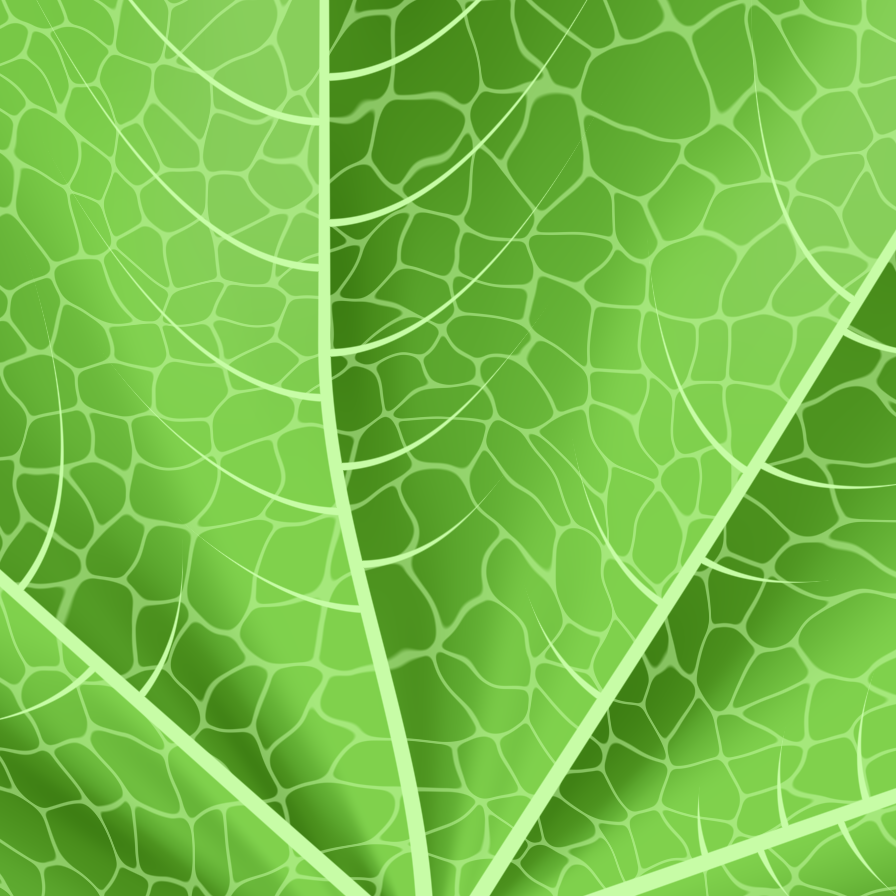
This texture is drawn by a three.js fragment shader. Its source:

```glsl
// A green leaf close up: four main veins, tapering side veins, a net of fine veins.
// Each main vein gets its own straightened frame, which also shades the lobes;
// the net is the rounded border of a warped Voronoi pattern.
varying vec2 vUv;

const vec3 DEEP = vec3(0.22, 0.47, 0.06);
const vec3 DARK = vec3(0.29, 0.56, 0.11);
const vec3 MID = vec3(0.37, 0.67, 0.19);
const vec3 BRIGHT = vec3(0.50, 0.82, 0.30);
const vec3 PALE = vec3(0.54, 0.81, 0.37);
const vec3 VEIN = vec3(0.78, 0.99, 0.65);
const float CELLS = 15.0;
const float NET_HALF_WIDTH = 0.0021;
const float NET_OPACITY = 0.52;
const float NET_ROUNDING = 0.13;
const float SIDE_HALF_WIDTH = 0.0044;
const float SIDE_CURVE = 2.9;
const float FOLD_STRENGTH = 0.4;
const float SOFT = 0.0011;

vec2 hash2(vec2 p) {
  vec3 q = fract(p.xyx * vec3(0.1031, 0.1030, 0.0973));
  q += dot(q, q.yzx + 33.33);
  return fract((q.xx + q.yz) * q.zy);
}

float noise(vec2 p) {
  vec2 i = floor(p), f = fract(p);
  f = f * f * (3.0 - 2.0 * f);
  vec2 e = vec2(0.0, 1.0);
  return mix(mix(hash2(i).x, hash2(i + e.yx).x, f.x),
             mix(hash2(i + e.xy).x, hash2(i + e.yy).x, f.x), f.y);
}

vec2 noise2(vec2 p) {
  return vec2(noise(p), noise(p + 47.3)) - 0.5;
}

float smoothMin(float a, float b, float k) {
  float h = max(k - abs(a - b), 0.0) / k;
  return min(a, b) - h * h * k * 0.25;
}

vec2 cellSeed(vec2 cell) {
  return cell + 0.5 + 0.78 * (hash2(cell) - 0.5);
}

// Distance to the rounded cell borders, in canvas units
float netDistance(vec2 p) {
  vec2 q = p * CELLS + 2.4 * noise2(p * 3.5) + 0.4 * noise2(p * CELLS * 1.3);
  vec2 home = floor(q), nearest = home, toNearest = vec2(9.0);
  for (int y = -1; y <= 1; y++)
    for (int x = -1; x <= 1; x++) {
      vec2 cell = home + vec2(x, y);
      vec2 r = cellSeed(cell) - q;
      if (dot(r, r) < dot(toNearest, toNearest)) { toNearest = r; nearest = cell; }
    }
  float border = 1.0;
  for (int y = -2; y <= 2; y++)
    for (int x = -2; x <= 2; x++) {
      if (x == 0 && y == 0) continue;
      vec2 r = cellSeed(nearest + vec2(x, y)) - q;
      border = smoothMin(border, dot(0.5 * (r + toNearest), normalize(r - toNearest)), NET_ROUNDING);
    }
  return border / CELLS;
}

// x: signed distance right of the main vein, y: way along it
vec2 veinFrame(vec2 p, vec2 root, vec2 dir, float bend) {
  vec2 r = p - root;
  float along = dot(r, dir);
  return vec2(dot(r, vec2(dir.y, -dir.x)) - bend * smoothstep(-0.05, 0.62, along), along);
}

// spacing: first, gap, gap growth, shift of right side; reach: count, first, growth
float veinDistance(vec2 f, vec4 spacing, vec3 reach) {
  float x = abs(f.x);
  float d = x - mix(0.0095, 0.0053, clamp(f.y, 0.0, 1.0));
  float start = spacing.x + spacing.w * step(0.0, f.x);
  for (int i = 0; i < 5; i++) {
    float n = float(i);
    if (n >= reach.x) break;
    float base = start + n * (spacing.y + n * spacing.z);
    float halfWidth = SIDE_HALF_WIDTH * (1.0 - x / (reach.y + n * reach.z));
    float slope = 2.0 * SIDE_CURVE * x;
    float curve = abs(f.y - base - SIDE_CURVE * x * x) / sqrt(1.0 + slope * slope);
    d = min(d, curve - halfWidth);
  }
  return d;
}

void main() {
  vec2 p = vUv;
  vec2 a = veinFrame(p, vec2(0.475, 0.0), vec2(0.0, 1.0), -0.113);
  vec2 b = veinFrame(p, vec2(0.535, 0.0), vec2(0.528, 0.849), 0.008);
  vec2 c = veinFrame(p, vec2(0.40, 0.0), vec2(-0.748, 0.664), 0.0);
  vec2 d = veinFrame(p, vec2(0.68, 0.0), vec2(0.944, 0.330), 0.0);

  // Light and dark side of each lobe
  float tone;
  if (c.x < 0.0) tone = 0.95 - 0.85 * smoothstep(0.0, 0.15, -c.x) + 0.3 * smoothstep(0.14, 0.27, -c.x);
  else if (a.x < 0.0) tone = 0.95 - 0.8 * smoothstep(0.35, 0.85, a.x / (a.x - c.x));
  else if (b.x < 0.0) {
    float t = a.x / (a.x - b.x);
    tone = 0.95 * smoothstep(0.0, 0.95, t) + (0.4 - 0.45 * p.y) * (1.0 - t);
  }
  else if (d.x < 0.0) tone = 0.08 + 0.85 * smoothstep(0.05, 0.85, b.x / (b.x - d.x));
  else tone = 0.9 - 4.0 * d.x;

  // Soft folds fanning out from the stalk
  vec2 fan = p - vec2(0.47, -0.15);
  tone += FOLD_STRENGTH * (noise(vec2(atan(fan.x, fan.y) * 9.0 + 20.0, length(fan) * 2.5)) - 0.5);
  vec3 color = mix(DEEP, DARK, smoothstep(-0.15, 0.15, tone));
  color = mix(color, MID, smoothstep(0.1, 0.5, tone));
  color = mix(color, BRIGHT, smoothstep(0.4, 0.95, tone));
  float sheen = a.x < 0.0 ? 1.0 - smoothstep(0.1, 0.28, -a.x) : 1.0 - smoothstep(0.08, 0.24, -b.x);
  sheen *= step(b.x, 0.0) * smoothstep(0.45, 0.8, p.y);
  color = mix(color, PALE, 0.8 * sheen);

  // Net, then main and side veins
  float net = 1.0 - smoothstep(-SOFT, SOFT, netDistance(p) - NET_HALF_WIDTH);
  color = mix(color, VEIN, NET_OPACITY * net);
  float vein = veinDistance(a, vec4(0.32, 0.10, 0.009, 0.05), vec3(5.0, 0.16, 0.05));
  vein = min(vein, veinDistance(b, vec4(0.26, 0.10, 0.025, 0.19), vec3(4.0, 0.12, 0.04)));
  vein = min(vein, veinDistance(c, vec4(0.39, 0.18, 0.0, -0.06), vec3(2.0, 0.14, 0.10)));
  vein = min(vein, veinDistance(d, vec4(0.116, 0.095, 0.0, 0.06), vec3(3.0, 0.07, 0.025)));
  color = mix(color, VEIN, 1.0 - smoothstep(-SOFT, SOFT, vein));
  gl_FragColor = vec4(color, 1.0);
}
```
